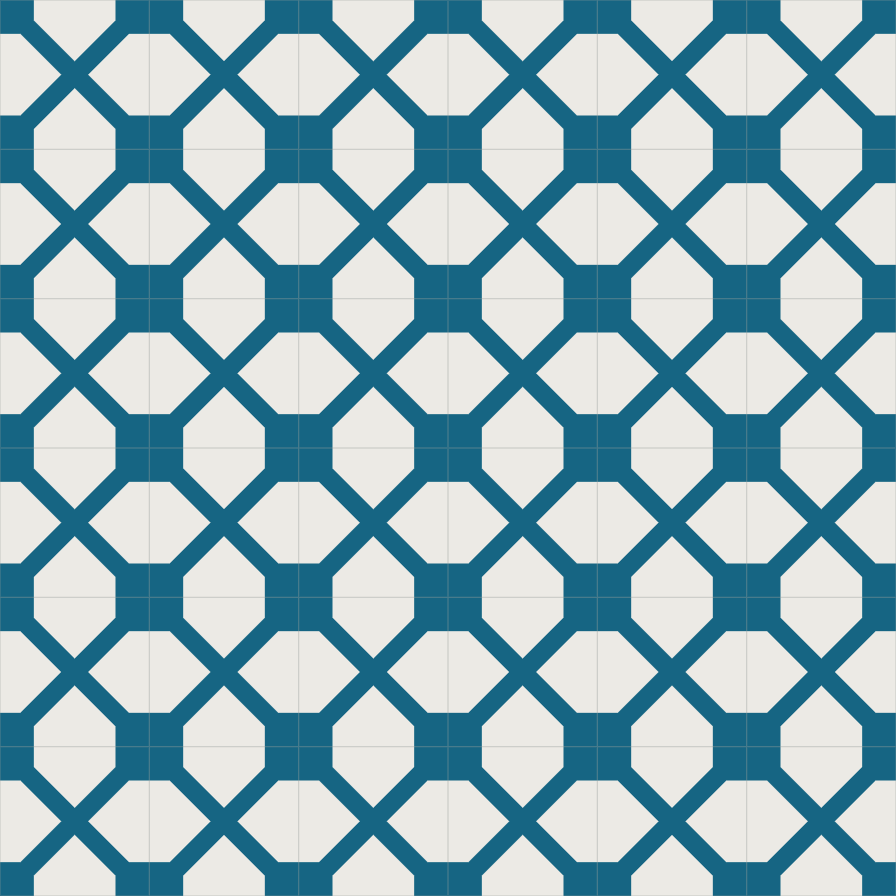
Give the GLSL for this pattern, as a Shadertoy shader.

```glsl
// Square cement tiles: teal diagonal lattice with corner blocks on off-white, thin grout seams.

// Pixel coverage of the region where the signed distance is negative.
float coverage(float dist, float pixel) {
    return clamp(0.5 - dist / pixel, 0.0, 1.0);
}

void mainImage(out vec4 fragColor, in vec2 fragCoord) {
    // Six tiles each way, with the origin at the tile centre
    vec2 tile = abs(fract(fragCoord / iResolution.xy * 6.0) - 0.5);
    vec2 toEdge = 0.5 - tile;
    float pixel = 6.0 / min(iResolution.x, iResolution.y);

    // Crossing diagonals joined with square blocks at the corners
    float diagonals = (abs(tile.x - tile.y) - 0.09) * 0.7071;
    float blocks = max(toEdge.x, toEdge.y) - 0.2266;
    float lattice = min(diagonals, blocks);
    vec3 color = mix(vec3(0.927, 0.918, 0.898), vec3(0.085, 0.398, 0.512),
                     coverage(lattice, pixel));

    // Faint grout along the tile borders
    float seam = min(toEdge.x, toEdge.y) - 0.004;
    color = mix(color, vec3(0.6, 0.62, 0.61), 0.4 * coverage(seam, pixel));

    fragColor = vec4(color, 1.0);
}
```
